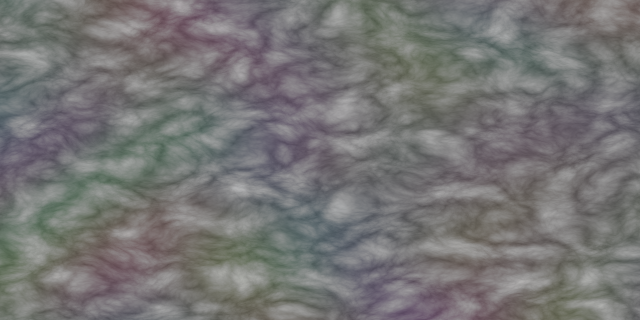
This texture is drawn by a Shadertoy shader. Its source:

```glsl
// Soft grey marbled clouds with dark wavy veins and faint patches of colour.

const vec2  CLOUD_SCALE  = vec2(6.0, 11.5);  // lattice cells per canvas height
const vec2  TINT_SCALE   = vec2(1.9, 2.7);
const int   OCTAVES      = 5;
const float GAIN         = 0.52;             // strength of each finer layer
const float WARP         = 0.32;             // bending of the veins
const float VEIN_SOFT    = 0.02;             // rounding of the vein bottoms
const float BASE_LIGHT   = 0.312;
const float CONTRAST     = 0.40;
const float TINT_AMOUNT  = 0.10;
const float DARK_LEVEL   = 0.36;             // full tint below this
const float PALE_LEVEL   = 0.60;             // least tint above this
const float PALE_TINT    = 0.20;
const float TAU          = 6.2831853;

float hash(vec2 cell) {
    vec3 q = fract(vec3(cell.xyx) * 0.1031);
    q += dot(q, q.yzx + 33.33);
    return fract((q.x + q.y) * q.z);
}

// Slope of a random direction at one lattice corner
float corner(vec2 cell, vec2 offset) {
    float angle = TAU * hash(cell);
    return dot(vec2(cos(angle), sin(angle)), offset);
}

float gradientNoise(vec2 p) {
    vec2 i = floor(p), f = fract(p);
    vec2 u = f * f * f * (f * (f * 6.0 - 15.0) + 10.0);
    vec2 e = vec2(1.0, 0.0);
    float low  = mix(corner(i, f), corner(i + e, f - e), u.x);
    float high = mix(corner(i + e.yx, f - e.yx), corner(i + e.xx, f - e.xx), u.x);
    return mix(low, high, u.y);
}

// Layers of folded noise: every zero crossing becomes a dark vein
float veins(vec2 p) {
    mat2 turn = mat2(0.99, 0.14, -0.14, 0.99);
    float sum = 0.0, amplitude = 1.0;
    for (int k = 0; k < OCTAVES; k++) {
        float n = gradientNoise(p);
        sum += amplitude * sqrt(n * n + VEIN_SOFT * VEIN_SOFT);
        amplitude *= GAIN;
        p = turn * p * 2.03 + vec2(17.3, 41.7);
    }
    return sum;
}

// Broad colour shift with no change of mean brightness
vec3 tint(vec2 p) {
    p += 0.25 * sin(p.yx * 2.3 + vec2(0.7, 2.1));
    vec3 c = vec3(gradientNoise(p + 11.5),
                  gradientNoise(p + 47.2),
                  gradientNoise(p + 83.9));
    return c - dot(c, vec3(1.0 / 3.0));
}

void mainImage(out vec4 fragColor, in vec2 fragCoord) {
    vec2 uv = fragCoord / iResolution.y;

    // Bend the cloud space
    vec2 p = uv * CLOUD_SCALE + 60.0;
    p += WARP * vec2(gradientNoise(p * 0.8 + 5.3), gradientNoise(p * 0.8 + 29.1));
    p += 0.08 * sin(p.yx * 1.7 + vec2(0.0, 1.9));

    // Brightness, then stronger colour in the dark areas
    float light = BASE_LIGHT + CONTRAST * veins(p);
    float strength = mix(1.0, PALE_TINT, smoothstep(DARK_LEVEL, PALE_LEVEL, light));
    vec3 color = vec3(light) + TINT_AMOUNT * strength * tint(uv * TINT_SCALE);

    fragColor = vec4(clamp(color, 0.0, 1.0), 1.0);
}
```
